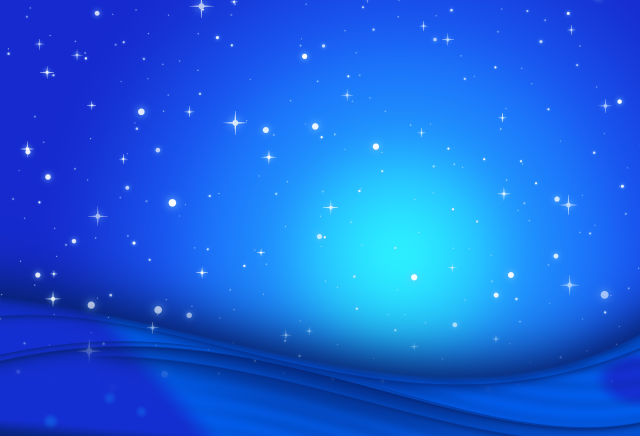
Write a Shadertoy shader that draws this background.

```glsl
// Night-blue sky with a cyan glow, scattered sparkling stars and silky waves below.
#define GLOW_CENTER vec2(0.625, 0.415)
#define GLOW_SIZE 0.82
#define SHADOW_HEIGHT 0.075
#define SPARKLE_CELL 0.17
#define DOT_CELL 0.105
#define DUST_CELL 0.075
#define BOKEH_CELL 0.13

const vec3 ROYAL = vec3(0.085, 0.165, 0.81);
const vec3 AZURE = vec3(0.10, 0.38, 0.97);
const vec3 SKY = vec3(0.13, 0.62, 1.0);
const vec3 CYAN = vec3(0.17, 0.93, 1.0);
const vec3 NAVY = vec3(0.02, 0.13, 0.43);
const vec3 SILK = vec3(0.005, 0.36, 0.92);

vec3 hash3(vec2 p) {
    vec3 q = fract(p.xyx * vec3(0.1031, 0.1030, 0.0973));
    q += dot(q, q.yxz + 33.33);
    return fract((q.xxy + q.yzz) * q.zyx);
}

// Smooth curve through five heights spaced evenly across the width.
float curve(float x, float a, float b, float c, float d, float e) {
    float t = 4.0 * x;
    float d2 = c - 2.0 * b + a;
    float d3 = d - 3.0 * c + 3.0 * b - a;
    float d4 = e - 4.0 * d + 6.0 * c - 4.0 * b + a;
    return a + t * (b - a + (t - 1.0) / 2.0 * (d2 + (t - 2.0) / 3.0 * (d3 + (t - 3.0) / 4.0 * d4)));
}

// Shadow with a crisp upper rim that fades downwards.
float fold(float depth, float rim, float fade) {
    return smoothstep(-rim, rim, depth) * exp(-max(depth, 0.0) / fade);
}

float disc(float dist, float radius, float pixel) {
    return clamp((radius - dist) / pixel + 0.5, 0.0, 1.0);
}

// Tapered vertical and horizontal rays around a round core.
float sparkle(vec2 q, float size, float pixel) {
    q = abs(q);
    vec2 width = 0.085 * size * max(1.0 - q.yx / size, 0.0);
    vec2 rays = clamp((width - q) / pixel + 0.5, 0.0, 1.0) * step(q.yx, vec2(size));
    return max(max(rays.x, rays.y), disc(length(q), 0.24 * size, pixel));
}

// Jittered star layer: x is the star body, y is its halo.
vec2 starLayer(vec2 p, float cell, float seed, float density, vec2 sizes, bool rays, float pixel) {
    vec2 light = vec2(0.0), base = floor(p / cell);
    for (int j = -1; j <= 1; j++)
    for (int i = -1; i <= 1; i++) {
        vec2 id = base + vec2(i, j);
        vec3 place = hash3(id + seed), look = hash3(id + seed + 71.7);
        vec2 q = p - (id + place.xy) * cell;
        float size = mix(sizes.x, sizes.y, pow(look.x, 4.0));
        float power = step(place.z, density) * mix(0.55, 1.0, look.y);
        float body = rays ? sparkle(q, size, pixel) : disc(length(q), size, pixel);
        float spread = rays ? 0.55 * size : 1.8 * size;
        float halo = exp(-dot(q, q) / (spread * spread));
        light = max(light, power * vec2(body, halo));
    }
    return light;
}

vec3 skyColor(vec2 uv, float aspect, float edge) {
    float r = length((uv - GLOW_CENTER) * vec2(aspect, 1.0)) / GLOW_SIZE;
    vec3 col = mix(CYAN, SKY, smoothstep(0.0, 0.42, r));
    col = mix(col, AZURE, smoothstep(0.2, 0.72, r));
    col = mix(col, ROYAL, smoothstep(0.5, 1.05, r));
    float height = max(uv.y - edge, 0.0) / SHADOW_HEIGHT;
    return mix(col, NAVY, 0.85 * exp(-height * (0.55 + 0.45 * height)));
}

vec3 waveColor(vec2 uv, vec2 p, float edge, float pixel) {
    float x = uv.x, y = uv.y;
    // Violet-blue pools at both sides
    float pool = 1.0 - smoothstep(-0.035, 0.025, x + 0.6 * y - 0.33);
    pool = max(pool, 1.0 - smoothstep(0.6, 1.2, length((uv - vec2(1.0, 0.13)) / vec2(0.065, 0.06))));
    vec3 col = mix(SILK, ROYAL, 0.9 * pool);
    // Soft discs drifting in the left pool
    vec2 bokeh = starLayer(p, BOKEH_CELL, 19.0, 0.6, vec2(0.008, 0.024), false, 6.0 * pixel);
    col = mix(col, vec3(0.06, 0.42, 0.92), 0.7 * bokeh.x * pool * smoothstep(0.2, 0.15, y));
    // Folds of the cloth
    float upper = curve(x, 0.275, 0.240, 0.155, 0.120, 0.202);
    float middle = curve(x, 0.172, 0.204, 0.143, 0.048, 0.031);
    float lower = curve(x, 0.170, 0.177, 0.109, 0.017, 0.000);
    float belly = exp(-pow((x - 0.5) / 0.22, 2.0));
    float shade = 0.55 * fold(edge - y, 0.006, 0.018);
    shade = max(shade, 0.75 * fold(upper - y, 0.003, 0.008 + 0.022 * belly));
    shade = max(shade, 0.9 * fold(middle - y, 0.003, 0.012 + 0.035 * belly));
    shade = max(shade, 0.7 * fold(middle + 0.014 * (1.0 - x) - y, 0.002, 0.006));
    shade = max(shade, 0.8 * smoothstep(0.08, 0.2, x) * fold(lower - y, 0.004, 0.01 + 0.04 * belly));
    shade = max(shade, 0.85 * smoothstep(0.045, 0.0, y + 0.12 * x));
    // Faint silky streaks along the flow
    float streak = 0.5 + 0.5 * cos((y - middle) * 150.0 + 5.0 * x);
    shade += 0.14 * streak * smoothstep(0.2, 0.45, x) * (1.0 - shade);
    return mix(col, NAVY, shade);
}

void mainImage(out vec4 fragColor, in vec2 fragCoord) {
    vec2 uv = fragCoord / iResolution.xy;
    float aspect = iResolution.x / iResolution.y, pixel = 1.0 / iResolution.y;
    vec2 p = uv * vec2(aspect, 1.0);

    // Sky and waves
    float edge = curve(uv.x, 0.313, 0.246, 0.164, 0.130, 0.229);
    float cloth = smoothstep(-0.008, 0.008, edge - uv.y);
    vec3 col = mix(skyColor(uv, aspect, edge), waveColor(uv, p, edge, pixel), cloth);

    // Stars, dimming towards the waves
    vec2 light = starLayer(p, SPARKLE_CELL, 3.0, 0.8, vec2(0.010, 0.030), true, pixel);
    light = max(light, starLayer(p, DOT_CELL, 41.0, 0.75, vec2(0.0022, 0.0095), false, pixel));
    light = max(light, 0.5 * starLayer(p, DUST_CELL, 87.0, 0.7, vec2(0.0012, 0.0022), false, pixel));
    light *= smoothstep(0.08, 0.38, uv.y);
    col = mix(col, vec3(0.5, 0.78, 1.0), 0.45 * light.y);
    col = mix(col, vec3(1.0), light.x);
    fragColor = vec4(col, 1.0);
}
```
